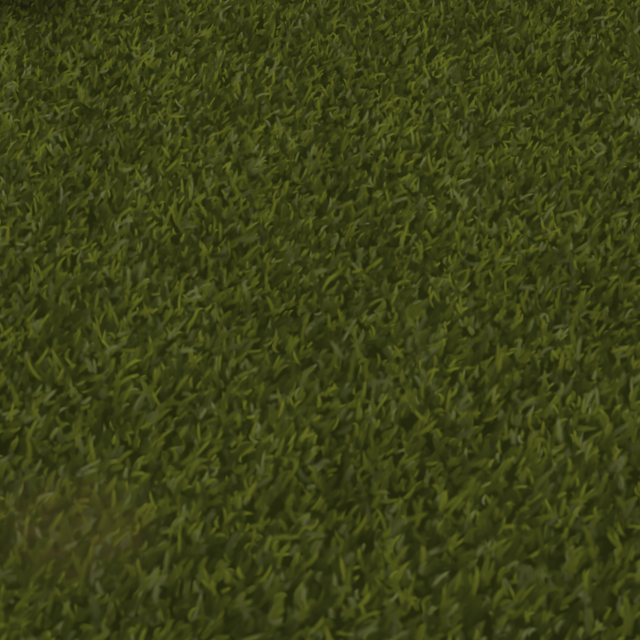
This texture is drawn by a Shadertoy shader. Its source:

```glsl
// Draws a soft, sloping lawn of short tangled grass blades that shrink with distance.

const int LAYERS = 11;
const float BLADES_ACROSS = 25.0;  // cells per canvas width at the lower edge
const float RECESSION = 0.75;      // how fast the blades shrink upwards
const float VANISH_X = 0.5;        // column towards which the lawn recedes

const vec3 SOIL       = vec3(0.145, 0.163, 0.050);
const vec3 EARTH      = vec3(0.270, 0.245, 0.120);
const vec3 DARK_GRASS = vec3(0.172, 0.194, 0.068);
const vec3 LIT_GRASS  = vec3(0.400, 0.422, 0.122);
const vec3 PALE_GRASS = vec3(0.400, 0.420, 0.270);

// Four random values from a cell and a seed
vec4 hash4(vec2 cell, float seed) {
    vec4 p = fract(vec4(cell.xyx, seed) * vec4(0.1031, 0.1030, 0.0973, 0.1099));
    p += dot(p, p.wzxy + 33.33);
    return fract((p.xxyz + p.yzzw) * p.zywx);
}

// Broad, slow variation in about -1..1
float layeredSines(vec2 p) {
    float sum = 0.0, amplitude = 0.5;
    for (int i = 0; i < 4; i++) {
        sum += amplitude * sin(p.x + 1.7 * sin(p.y)) * cos(p.y * 1.1 + 0.8 * sin(p.x));
        p = mat2(1.2, 1.5, -1.5, 1.2) * p + 2.3;
        amplitude *= 0.65;
    }
    return sum;
}

// Ground coordinates in which every blade has the same size
vec2 recede(vec2 uv, float rate, float vanishX) {
    float scale = exp(rate * uv.y);
    return vec2((uv.x - vanishX) * scale, (scale - 1.0) / rate);
}

// x: coverage of a bent, tapered blade, y: position from root (0) to tip (1)
vec2 blade(vec2 p, float angle, float halfLength, float halfWidth, float bend) {
    vec2 along = vec2(cos(angle), sin(angle));
    float t = dot(p, along) / halfLength;
    float side = dot(p, vec2(-along.y, along.x)) + bend * (t * t - 0.4);
    float width = halfWidth * (1.0 - 0.35 * clamp(t, 0.0, 1.0));
    float cover = 1.0 - smoothstep(0.0, 1.7 * width, abs(side));
    cover *= 1.0 - smoothstep(0.40, 1.0, abs(t));
    return vec2(cover, clamp(0.5 + 0.5 * t, 0.0, 1.0));
}

// Paints one blade per cell over the colour below; depth runs from 0 to 1,
// shear undoes the slant of the receding grid
vec3 paintLayer(vec3 color, vec2 p, float shear, float depth, float seed) {
    vec2 home = floor(p);
    for (int j = 1; j >= -1; j--)
    for (int i = -1; i <= 1; i++) {
        vec2 cell = home + vec2(i, j);
        vec4 place = hash4(cell, seed);
        vec4 look = hash4(cell + 71.0, seed + 5.3);
        float tone = pow(look.x, mix(1.8, 1.2, depth));
        float angle = 1.15 + (place.z + place.w - 1.0) * 1.35;
        float halfLength = mix(0.32, 0.82, look.y * look.y);
        float halfWidth = mix(0.165, 0.100, tone);
        float bend = (look.z - 0.45) * 0.34;
        vec2 offset = p - cell - place.xy;
        offset.x -= shear * offset.y;
        vec2 shape = blade(offset, angle, halfLength, halfWidth, bend);

        float pale = smoothstep(0.80, 0.97, look.w);
        vec3 tint = mix(DARK_GRASS, LIT_GRASS, tone);
        tint = mix(tint, PALE_GRASS, pale * (0.35 + 0.6 * look.x));
        tint *= mix(0.86, 1.10, shape.y);
        color = mix(color, tint, 0.90 * shape.x);
    }
    return color;
}

void mainImage(out vec4 fragColor, in vec2 fragCoord) {
    vec2 uv = fragCoord / iResolution.xy;
    vec2 ground = recede(uv, RECESSION, VANISH_X);
    float shear = RECESSION * (uv.x - VANISH_X);

    // Bare ground with a worn spot near the lower left
    float worn = 1.0 - smoothstep(0.02, 0.16, length((uv - vec2(0.11, 0.17)) * vec2(0.8, 1.2)));
    vec3 color = mix(SOIL, EARTH, worn);

    // Overlapping layers of blades
    for (int k = 0; k < LAYERS; k++) {
        float layer = float(k);
        float depth = layer / float(LAYERS - 1);
        float density = BLADES_ACROSS * (1.0 + 0.15 * sin(layer * 2.4));
        vec2 shift = 60.0 + vec2(7.31, 3.77) * layer;
        color = paintLayer(color, ground * density + shift, shear, depth, 11.7 + layer * 13.1);
    }
    color = mix(color, EARTH, 0.25 * worn);

    // Uneven light over the slope and a shaded far corner
    color *= 1.0 + 0.10 * layeredSines(ground * 9.0);
    color *= mix(0.97, 1.03, uv.y);
    color *= 1.0 - 0.35 * (1.0 - smoothstep(0.01, 0.10, length((uv - vec2(0.04, 1.0)) * vec2(0.7, 2.0))));
    fragColor = vec4(color, 1.0);
}
```
